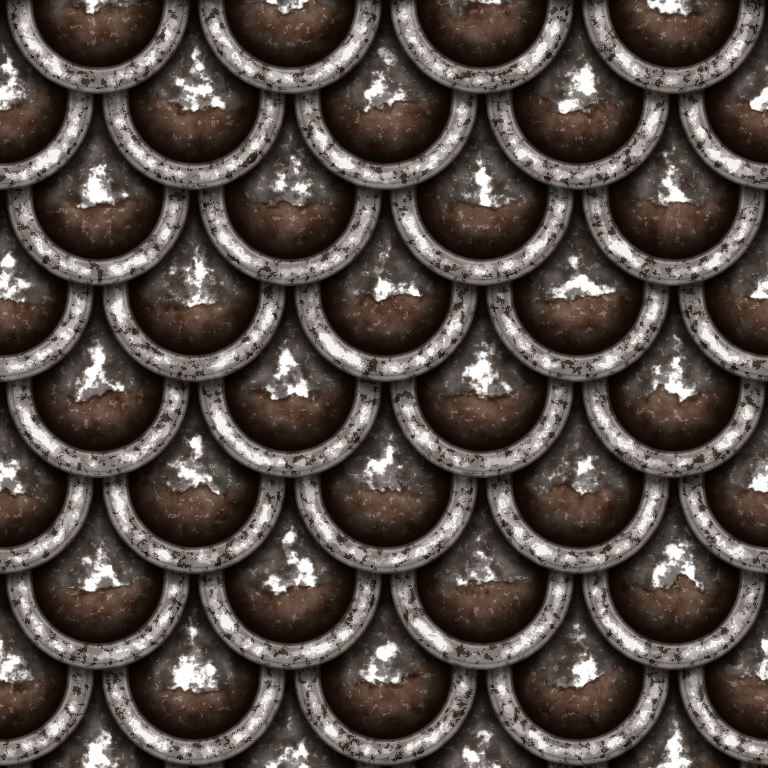
Give the GLSL for this pattern, as a WebGL 1 fragment shader.

```glsl
precision highp float;
// Overlapping metal scales: dark domes held in worn, polished half rings.
// Staggered rows (4 x 4 repeats) are layered top over bottom and shaded from
// analytic profiles, with wrapping gradient noise for dents, wear and glints.

uniform vec2 u_resolution;

vec2 gradientAt(vec2 cell, float period) {
  cell = mod(cell, period);
  float a = 6.2832 * fract(sin(dot(cell, vec2(12.71, 31.17))) * 4375.85);
  return vec2(cos(a), sin(a));
}

float gradientNoise(vec2 p, float period) {
  vec2 i = floor(p), f = p - i;
  vec2 e = vec2(0.0, 1.0);
  vec2 w = f * f * f * (f * (f * 6.0 - 15.0) + 10.0);
  float low = mix(dot(gradientAt(i, period), f),
                  dot(gradientAt(i + e.yx, period), f - e.yx), w.x);
  float high = mix(dot(gradientAt(i + e.xy, period), f - e.xy),
                   dot(gradientAt(i + e.yy, period), f - e.yy), w.x);
  return mix(low, high, w.y);
}

// Fractal noise on the canvas, which is 4 units wide
float fbm(vec2 p, float freq) {
  float sum = 0.0, amp = 1.0;
  for (int i = 0; i < 4; i++) {
    sum += amp * gradientNoise(p * freq, 4.0 * freq);
    freq *= 2.0;
    amp *= 0.6;
  }
  return sum;
}

vec3 metal(float tone) {
  return vec3(tone) + vec3(0.035, -0.004, -0.034) * (1.0 - 0.6 * tone);
}

// Dome with a mirrored horizon; it tapers to a point above the centre
vec3 domeColor(vec2 q, vec2 dent, float wear, float grain) {
  float rise = max(q.y, 0.0);
  vec2 d = vec2(q.x * (1.0 + 1.6 * rise), q.y - 0.35 * rise) / 0.32;
  float bulge = length(d);
  vec2 n = d + 0.28 * dent;
  float tone = mix(0.27, 0.06, smoothstep(0.35, 1.0, bulge));
  tone += 0.13 * wear * smoothstep(1.15, 0.5, bulge);
  // Faint sheen on the shoulders and fine scratches
  float shoulder = smoothstep(0.22, 0.0, abs(length(n) - 0.62));
  tone += 0.10 * shoulder * smoothstep(-0.5, 0.2, n.y);
  tone += 0.16 * smoothstep(0.28, 0.5, grain) * smoothstep(1.0, 0.6, bulge);
  // Dark line under the horizon, then a warm reflected floor
  float horizon = n.y + 0.16 - 0.22 * n.x * n.x;
  float ground = smoothstep(0.02, -0.05, horizon) * smoothstep(0.85, 0.45, bulge);
  tone -= 0.10 * smoothstep(0.10, 0.0, abs(horizon + 0.02)) * smoothstep(0.8, 0.4, bulge);
  // Ragged peaked highlight standing on the horizon
  float peak = 0.42 - abs(n.x - 0.03) - 0.75 * max(n.y, 0.0);
  float glint = smoothstep(0.0, 0.22, peak + 0.22 * wear) * smoothstep(-0.02, 0.05, horizon);
  tone += glint * (0.24 + 0.48 * smoothstep(-0.05, 0.3, wear + 0.6 * peak - 0.04));
  return metal(max(tone, 0.05)) + ground * vec3(0.08, 0.025, 0.0);
}

// Rounded ring: t runs from -1 at the inner edge to 1 at the outer edge
vec3 ringColor(float t, vec2 dir, float wear, float grain) {
  float body = smoothstep(-1.0, -0.62, t) * smoothstep(1.0, 0.55, t);
  float tone = mix(0.18, 0.50, body) + 0.10 * wear;
  tone += 0.12 * smoothstep(0.15, 0.0, abs(t + 0.72));
  tone += 0.10 * smoothstep(0.16, 0.0, abs(t - 0.78));
  tone -= 0.12 * smoothstep(0.14, 0.0, abs(t - 0.52));
  // Polished patches are strongest on the diagonals
  float diagonal = 2.0 * abs(dir.x * dir.y);
  float gloss = exp(-pow(abs(t + 0.08) / 0.58, 2.0)) * (0.50 + 0.34 * diagonal);
  tone += 0.20 * smoothstep(0.45, 0.65, gloss + 0.5 * wear);
  tone += 0.30 * smoothstep(0.72, 0.86, gloss + 0.55 * wear + 0.25 * grain);
  // Pits and scratches
  tone -= 0.26 * smoothstep(0.16, 0.36, grain - 0.35 * wear) * body;
  return metal(clamp(tone, 0.08, 0.95));
}

vec3 scaleColor(vec2 q, vec2 dent, float wear, float grain, float aa) {
  vec2 s = vec2(q.x, min(q.y, 0.0));
  float r = length(s);
  vec2 dir = s / max(r, 0.001);
  float t = (r - 0.41) / 0.07;
  vec3 dome = domeColor(q, dent, wear, grain);
  dome *= mix(0.5, 1.0, smoothstep(0.345, 0.27, r));
  float onRing = smoothstep(0.34 - aa, 0.34 + aa, r) * smoothstep(0.06, 0.04, q.y);
  vec3 color = mix(dome, ringColor(t, dir, wear, grain), onRing);
  color = mix(color, vec3(0.08, 0.06, 0.045), smoothstep(0.48 - aa, 0.48 + aa, r));
  // Contact shadow of the two scales lying above
  float gap = length(vec2(abs(q.x) - 0.5, q.y - 0.5)) - 0.48;
  return color * mix(0.28, 1.0, smoothstep(0.0, 0.10, gap));
}

// Position within the scale of a given row; odd rows shift by half a scale
vec2 scaleLocal(vec2 g, float row) {
  return vec2(fract(g.x + 0.5 * mod(row, 2.0)) - 0.5, g.y - 0.5 * row);
}

void main() {
  vec2 p = 4.0 * gl_FragCoord.xy / u_resolution;
  float aa = 3.0 / min(u_resolution.x, u_resolution.y);
  float wear = fbm(p, 9.0);
  float grain = fbm(p + 0.37, 24.0);
  vec2 dent = vec2(fbm(p + 1.3, 5.0), fbm(p + 2.7, 5.0));

  // The row centred just above hides the row below it
  vec2 g = p - vec2(0.01, -0.01);
  float row = ceil(2.0 * g.y);
  vec2 upper = scaleLocal(g, row);
  vec2 lower = scaleLocal(g, row - 1.0);
  float outside = smoothstep(0.48 - aa, 0.48 + aa, length(upper));
  vec3 color = mix(scaleColor(upper, dent, wear, grain, aa),
                   scaleColor(lower, dent, wear, grain, aa), outside);
  gl_FragColor = vec4(clamp(color, 0.0, 1.0), 1.0);
}
```
